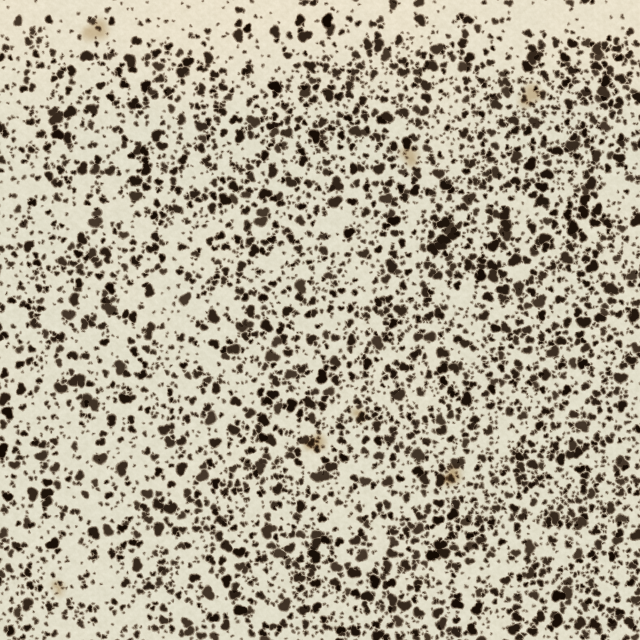
This texture is drawn by a WebGL 1 fragment shader. Its source:

```glsl
precision highp float;
// Cream paper densely spattered with soft, irregular black-brown ink specks.
uniform vec2 u_resolution;

const vec3 PAPER = vec3(0.885, 0.872, 0.792);
const vec3 WARM_PAPER = vec3(0.920, 0.885, 0.795);
const vec3 INK = vec3(0.075, 0.040, 0.012);
const vec3 OCHRE = vec3(0.62, 0.48, 0.27);

float hash(vec2 p) {
  p = fract(p * vec2(0.1031, 0.1137));
  p += dot(p, p.yx + 33.33);
  return fract((p.x + p.y) * p.x * 17.31);
}

vec2 hash2(vec2 p) {
  return vec2(hash(p + 11.7), hash(p + 71.3));
}

// Layered sines with rotated, warped axes, roughly -1 to 1.
float waves(vec2 p) {
  float sum = 0.0;
  float weight = 0.5;
  for (int i = 0; i < 4; i++) {
    sum += weight * sin(p.x + 1.3 * sin(p.y)) * cos(p.y + 0.8 * sin(p.x));
    p = mat2(1.2, 1.1, -1.1, 1.2) * p + 2.7;
    weight *= 0.65;
  }
  return sum;
}

// Share of cells that hold a speck: fuller at the right, sparse at the top.
float density(vec2 uv) {
  float drift = 0.80 + 0.42 * smoothstep(0.1, 0.8, uv.x);
  float topFade = 1.0 - 0.75 * smoothstep(0.88, 0.99, uv.y);
  return drift * topFade * (1.0 + 0.35 * waves(uv * 13.0) + 0.35 * waves(uv * 48.0));
}

// Ink cover of one lobed grain; offset runs from its centre.
float grain(vec2 offset, float radius, float seed, float soft) {
  float angle = atan(offset.y, offset.x + 1e-6);
  float lobes = 0.20 * sin(2.0 * angle + seed * 31.0)
              + 0.13 * sin(3.0 * angle + seed * 57.0);
  float edge = length(offset) - radius * (1.0 + lobes);
  return 1.0 - smoothstep(-soft, soft, edge);
}

// One cellular layer of grains with radii between radii.x and radii.y.
float specks(vec2 uv, float cells, vec2 radii, float share, float soft, float salt) {
  vec2 home = floor(uv * cells);
  float cover = 0.0;
  for (int y = -1; y <= 1; y++) {
    for (int x = -1; x <= 1; x++) {
      vec2 cell = home + vec2(float(x), float(y));
      vec2 key = cell + salt;
      vec2 centre = (cell + 0.12 + 0.76 * hash2(key)) / cells;
      float present = step(hash(key + 5.1), share * density(centre));
      float size = hash(key + 37.9);
      float radius = mix(radii.x, radii.y, size * size);
      float strength = mix(0.75, 1.0, hash(key + 91.3));
      float ink = grain(uv - centre, radius, hash(key + 53.7), soft);
      cover = max(cover, present * strength * ink);
    }
  }
  return cover;
}

// Warm fibrous ground with faint mottling at two scales.
vec3 paperColour(vec2 uv) {
  float warmth = smoothstep(0.75, 1.0, uv.y) + 0.35 * waves(uv * 9.0);
  vec3 ground = mix(PAPER, WARM_PAPER, clamp(warmth, 0.0, 1.0));
  float mottle = 0.022 * waves(uv * 310.0) + 0.018 * waves(uv * 120.0 + 4.0);
  return ground + mottle * vec3(1.0, 1.05, 1.2);
}

void main() {
  float side = min(u_resolution.x, u_resolution.y);
  vec2 uv = gl_FragCoord.xy / side;
  float soft = max(0.0027, 0.75 / side);

  // Roughen the grain outlines.
  vec2 rough = uv + 0.0012 * vec2(waves(uv * 260.0), waves(uv * 260.0 + 9.0));

  // Coarse grains, middling grains and fine dust.
  float coarse = specks(rough, 50.0, vec2(0.0055, 0.0098), 0.33, soft, 3.0);
  float medium = specks(rough, 76.0, vec2(0.0032, 0.0056), 0.34, soft, 211.0);
  float dust = specks(rough, 128.0, vec2(0.0012, 0.0030), 0.32, soft, 467.0);
  float cover = max(max(coarse, medium), 0.85 * dust);

  // Rare faint ochre stains under the ink.
  float stain = specks(rough, 15.0, vec2(0.008, 0.020), 0.025, 0.010, 719.0);
  vec3 colour = mix(paperColour(uv), OCHRE, 0.55 * stain);

  // Ink with a slight brown rim where it thins.
  colour = mix(colour, INK, cover);
  colour -= vec3(0.0, 0.030, 0.045) * 4.0 * cover * (1.0 - cover);
  gl_FragColor = vec4(clamp(colour, 0.0, 1.0), 1.0);
}
```
